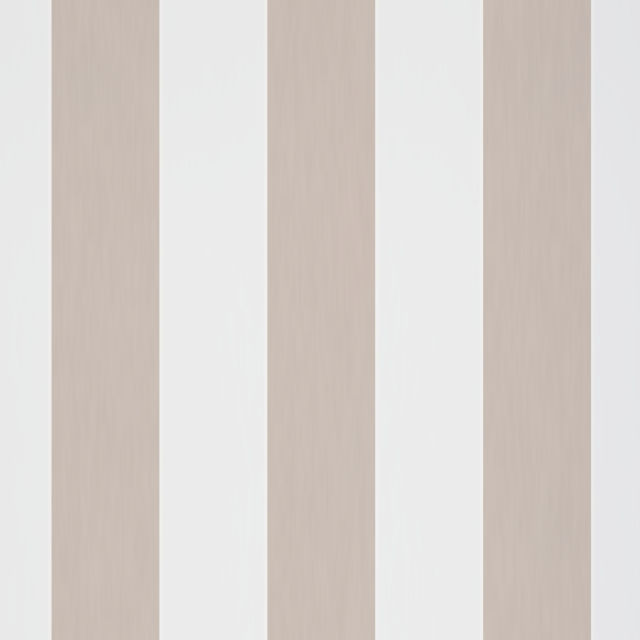
A Shadertoy shader for this pattern:

```glsl
const vec3 PAPER = vec3(0.920, 0.921, 0.922);
const vec3 BEIGE = vec3(0.792, 0.743, 0.710);
const vec3 EDGE_TINT = vec3(0.022, 0.018, 0.008);
const float PERIOD = 0.3372;
const float HALF_WIDTH = 0.0842;
const float STRIPE_CENTER = 0.502;

float hash(vec2 p) {
    return fract(sin(dot(p, vec2(127.1, 311.7))) * 43758.5453);
}

float valueNoise(vec2 p) {
    vec2 cell = floor(p);
    vec2 f = fract(p);
    f = f * f * (3.0 - 2.0 * f);
    float low = mix(hash(cell), hash(cell + vec2(1.0, 0.0)), f.x);
    float high = mix(hash(cell + vec2(0.0, 1.0)), hash(cell + vec2(1.0, 1.0)), f.x);
    return mix(low, high, f.y);
}

// Signed distance to the nearest vertical stripe, negative inside
float stripeDistance(float x, float center, float period, float halfWidth) {
    float local = mod(x - center + 0.5 * period, period) - 0.5 * period;
    return abs(local) - halfWidth;
}

// Fine vertical threads with a softer, broader streak beneath
float threadGrain(vec2 uv) {
    float fine = valueNoise(uv * vec2(260.0, 28.0)) - 0.5;
    float broad = valueNoise(uv * vec2(90.0, 9.0) + 17.0) - 0.5;
    return 0.65 * fine + 0.35 * broad;
}

// Gentle falloff toward the top and sides, cooler on the right
vec3 lighting(vec2 uv) {
    float side = abs(uv.x - 0.5) * 2.0;
    float shade = 1.003 - 0.010 * side * side - 0.010 * smoothstep(0.6, 1.0, uv.y);
    float cool = smoothstep(0.7, 1.0, uv.x);
    return shade * mix(vec3(1.0), vec3(0.984, 0.984, 0.992), cool);
}

void mainImage(out vec4 fragColor, in vec2 fragCoord) {
    vec2 uv = fragCoord / iResolution.xy;
    float pixel = 1.0 / iResolution.x;
    float d = stripeDistance(uv.x, STRIPE_CENTER, PERIOD, HALF_WIDTH);
    float blur = max(0.0012, 0.75 * pixel);
    float stripe = 1.0 - smoothstep(-blur, blur, d);

    // Pale warm rim just outside each stripe
    float rim = exp(-pow((d - 0.003) / 0.0022, 2.0));
    vec3 paper = PAPER + EDGE_TINT * rim;

    // Woven grain shows mostly in the beige
    float grain = threadGrain(uv);
    float mottle = valueNoise(uv * 7.0) - 0.5;
    vec3 beige = BEIGE + 0.024 * grain + vec3(-0.006, 0.002, 0.003) * mottle;
    paper += 0.003 * grain;

    vec3 color = mix(paper, beige, stripe) * lighting(uv);
    fragColor = vec4(color, 1.0);
}
```
